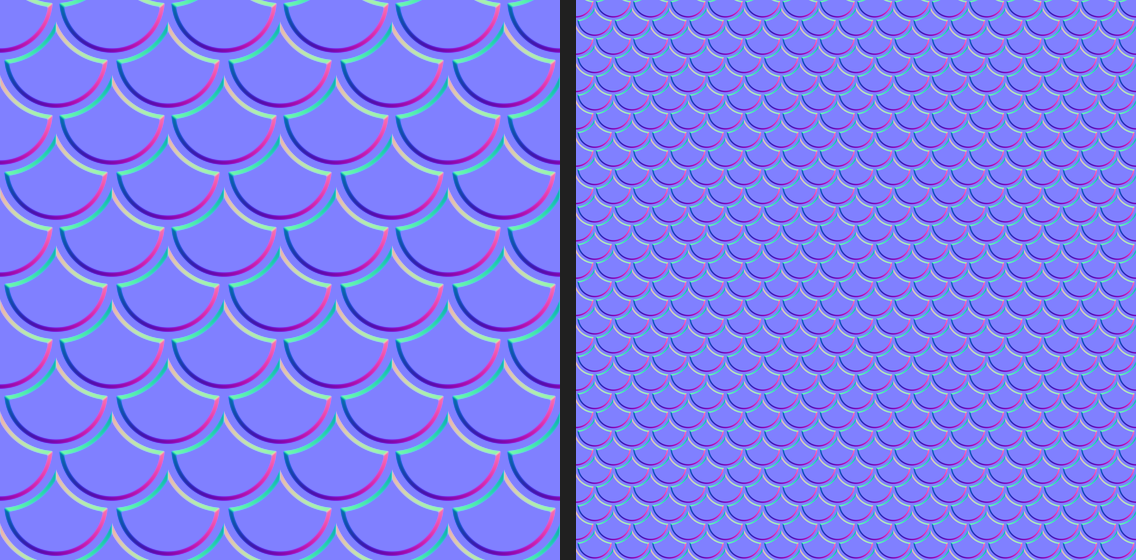
Left, the tile; right, the same tile 3 across and 3 down.
A Shadertoy shader for this texture map:

```glsl
// Tangent-space normal map of overlapping fish scales with bevelled rims.
// Two staggered lattices of discs, each disc cut by the pair of discs above it;
// the rim slope follows the gradient of the resulting distance field.

const float REPEATS   = 5.0;    // cells across and down; two rows per cell
const float RADIUS_A  = 0.460;  // scale radius of the cell-centred rows
const float RADIUS_B  = 0.468;  // scale radius of the staggered rows
const float GROOVE    = 0.070;  // gap between a scale and the ones above
const float BEVEL     = 0.043;  // rim width, inside the outline
const float ROUNDING  = 0.018;  // softness of the side corners
const float STEEPNESS = 2.9;    // rim slope at its steepest

// Slope across the rim: soft towards the face, crisp at the outline.
float bevelSlope(float d, float pixel) {
    float rise = smoothstep(-BEVEL, -0.4 * BEVEL, d);
    float fall = 1.0 - smoothstep(-0.3 * BEVEL, max(pixel, 0.05 * BEVEL), d);
    return STEEPNESS * rise * fall;
}

// Outward slope of one scale; q is relative to its centre, in cells.
vec2 scaleSlope(vec2 q, float radius, float upperRadius, float pixel) {
    vec2 m = vec2(abs(q.x), q.y);
    vec2 toUpper = vec2(0.5) - m;
    float centreDist = max(length(m), 1e-4);
    float upperDist = max(length(toUpper), 1e-4);

    // Lower rim and upper cut, joined by a smooth maximum
    float rim = centreDist - radius;
    float cut = upperRadius + GROOVE - upperDist;
    float h = clamp(0.5 + 0.5 * (rim - cut) / ROUNDING, 0.0, 1.0);
    float d = mix(cut, rim, h) + ROUNDING * h * (1.0 - h);
    vec2 dir = normalize(mix(toUpper / upperDist, m / centreDist, h) + 1e-6);

    // Undo the mirroring, blended over the centre line
    dir.x *= clamp(q.x / pixel, -1.0, 1.0);
    return dir * bevelSlope(d, pixel);
}

void mainImage(out vec4 fragColor, in vec2 fragCoord) {
    vec2 p = fragCoord / iResolution.xy * REPEATS;
    float pixel = REPEATS / min(iResolution.x, iResolution.y);

    // Each lattice is cut by the other one
    vec2 qA = fract(p) - 0.5;
    vec2 qB = fract(p + 0.5) - 0.5;
    vec2 slope = scaleSlope(qA, RADIUS_A, RADIUS_B, pixel)
               + scaleSlope(qB, RADIUS_B, RADIUS_A, pixel);

    vec3 normal = normalize(vec3(slope, 1.0));
    fragColor = vec4(0.5 + 0.5 * normal, 1.0);
}
```
